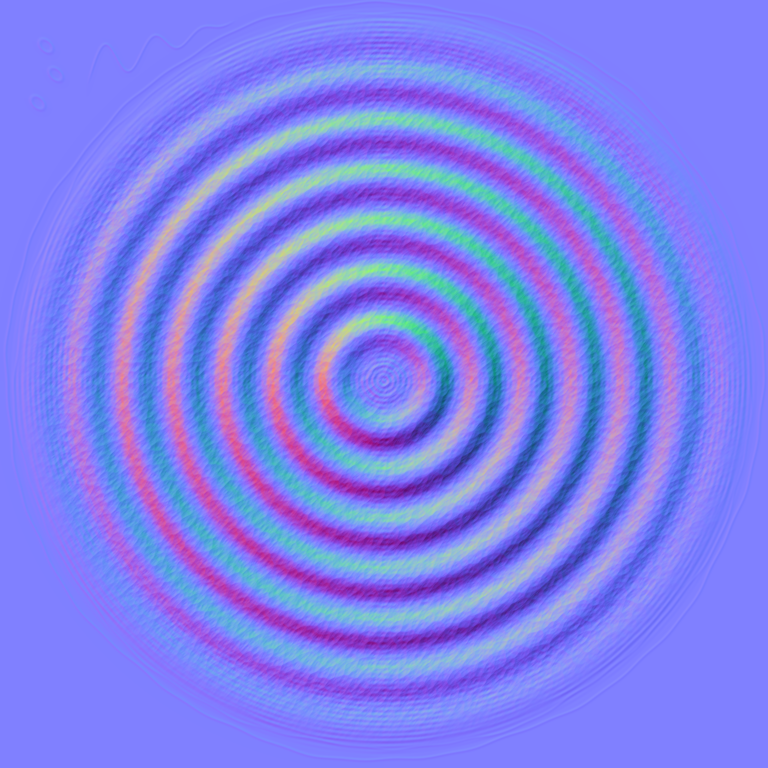
This texture map is drawn by a three.js fragment shader. Its source:

```glsl
#define CENTER vec2(0.5, 0.504)
#define PERIOD 0.0652
#define FIRST_CREST 0.0805
#define OUTER_SLOPE 0.76
#define INNER_SLOPE 0.58
#define GRAIN_CELLS 85.0
#define GRAIN_HEIGHT 0.0009
#define LINE_WIDTH 0.0019
#define LINE_HEIGHT 0.00022
#define STEP_PERIOD 0.0068
#define BLUE_LOSS 0.64
#define TAU 6.2831853

varying vec2 vUv;

vec2 hash2(vec2 p) {
  p = vec2(dot(p, vec2(127.1, 311.7)), dot(p, vec2(269.5, 183.3)));
  return fract(sin(p) * 43758.55);
}

// Distance to the nearest scattered cell point
float cellular(vec2 p) {
  vec2 cell = floor(p), local = fract(p);
  float nearest = 2.0;
  for (int y = -1; y <= 1; y++) {
    for (int x = -1; x <= 1; x++) {
      vec2 offset = vec2(float(x), float(y));
      vec2 delta = offset + hash2(cell + offset) - local;
      nearest = min(nearest, dot(delta, delta));
    }
  }
  return sqrt(nearest);
}

float ridge(float distance) {
  float t = distance / LINE_WIDTH;
  return exp(-t * t);
}

// Loose contour lines in the upper left corner
float squiggles(vec2 p) {
  float lines = 0.0;
  for (int i = 0; i < 3; i++) {
    float k = float(i);
    vec2 d = p - vec2(0.06 + 0.014 * sin(2.0 * k), 0.94 - 0.037 * k);
    d = vec2(d.x + d.y, d.y - d.x) * 0.707;
    lines += ridge(length(d * vec2(1.0, 0.65)) - 0.0065);
  }
  float t = clamp((p.x - 0.115) / 0.19, 0.0, 1.0);
  float phase = TAU * (p.x - 0.137) / 0.065;
  float swing = 0.028 * (1.0 - t);
  float path = mix(0.91, 0.972, t) + swing * cos(phase);
  float steep = 0.33 - swing * TAU / 0.065 * sin(phase);
  float span = smoothstep(0.112, 0.122, p.x) * (1.0 - smoothstep(0.29, 0.31, p.x));
  return lines + span * ridge((p.y - path) / sqrt(1.0 + steep * steep));
}

// Grain and thin contour lines as a height field
float detailHeight(vec2 p) {
  vec2 d = p - CENTER;
  float r = length(d);
  float angle = atan(d.y, d.x + 0.00001);
  vec2 streak = vec2(d.x + d.y, d.y - d.x) * vec2(0.5, 0.85);
  float grain = cellular(streak * GRAIN_CELLS);
  grain += 0.4 * cellular(streak * GRAIN_CELLS * 2.1 + 7.3);
  grain *= 1.0 - smoothstep(0.41, 0.485, r);

  float wobble = 0.0022 * sin(7.0 * angle + 1.0) + 0.0015 * sin(17.0 * angle)
               + 0.0008 * sin(43.0 * angle + 2.0);
  float rim = ridge(r - 0.493 - wobble) + 0.8 * ridge(r - 0.479 + wobble)
            + 0.6 * ridge(r - 0.468 - 0.6 * wobble);
  return GRAIN_HEIGHT * grain + LINE_HEIGHT * (rim + squiggles(p));
}

// Slope of the ripple along its radius, positive when falling outward
float rippleSlope(float r) {
  float wave = cos(TAU * (r - FIRST_CREST) / PERIOD);
  float shaped = sign(wave) * pow(abs(wave), 1.25);
  float strength = mix(INNER_SLOPE, OUTER_SLOPE, smoothstep(-0.3, 0.3, wave));
  float fade = smoothstep(0.012, 0.065, r) * (1.0 - smoothstep(0.33, 0.51, r));
  return shaped * strength * fade * (1.08 - 0.5 * r);
}

// Fine terraces, clearest on the axes, at the rim and in the middle
float terraceSlope(vec2 d, float r) {
  float axis = exp(-40.0 * min(abs(d.x), abs(d.y)));
  float rim = smoothstep(0.38, 0.43, r) * (1.0 - smoothstep(0.465, 0.495, r));
  float middle = 1.0 - smoothstep(0.02, 0.045, r);
  float inside = 1.0 - smoothstep(0.46, 0.495, r);
  float patches = 0.65 + 0.35 * sin(d.x * 61.0 + 2.0 * sin(d.y * 47.0));
  float weight = 0.08 * axis * inside + 0.1 * rim * patches + 0.09 * middle;
  return weight * sin(TAU * r / STEP_PERIOD);
}

void main() {
  vec2 d = vUv - CENTER;
  float r = length(d);
  vec2 outward = d / max(r, 0.0001);

  // Surface tilt from ripples and small relief
  float e = 0.001;
  vec2 relief = vec2(
    detailHeight(vUv + vec2(e, 0.0)) - detailHeight(vUv - vec2(e, 0.0)),
    detailHeight(vUv + vec2(0.0, e)) - detailHeight(vUv - vec2(0.0, e))) / (2.0 * e);
  vec2 tilt = outward * (rippleSlope(r) + terraceSlope(d, r)) - relief;
  tilt.x = -tilt.x;

  // Tilt encoded as colour
  float blue = 1.0 - BLUE_LOSS * dot(tilt, tilt);
  gl_FragColor = vec4(clamp(vec3(0.5 + 0.5 * tilt, blue), 0.0, 1.0), 1.0);
}
```
